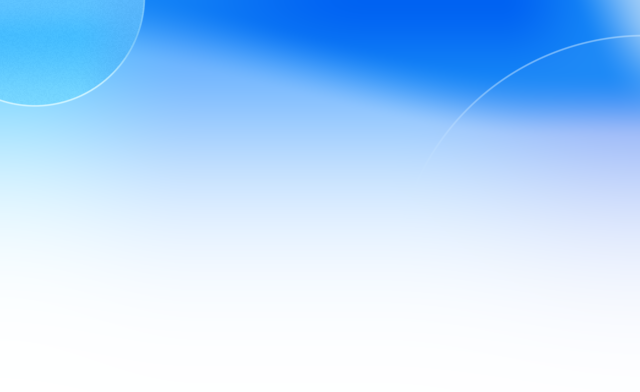
This background is drawn by a Shadertoy shader. Its source:

```glsl
#define LEFT_DISC vec3(0.089, -0.009, 0.281)
#define RIGHT_DISC vec3(1.645, 0.730, 0.641)
#define RIM_WIDTH 0.0018
#define GRAIN 0.025
#define DEEP_BLUE vec3(0.0, 0.385, 0.95)
#define AZURE vec3(0.08, 0.52, 0.965)
#define SKY vec3(0.27, 0.74, 1.0)
#define ICE vec3(0.47, 0.84, 1.0)
#define HAZE vec3(0.64, 0.81, 0.97)

float hash(vec2 p) {
    vec3 q = fract(p.xyx * 0.1031);
    q += dot(q, q.yzx + 33.33);
    return fract((q.x + q.y) * q.z);
}

float valueNoise(vec2 p) {
    vec2 cell = floor(p), f = fract(p);
    f = f * f * (3.0 - 2.0 * f);
    float low = mix(hash(cell), hash(cell + vec2(1, 0)), f.x);
    float high = mix(hash(cell + vec2(0, 1)), hash(cell + vec2(1, 1)), f.x);
    return mix(low, high, f.y);
}

float discDistance(vec2 p, vec3 disc) {
    return length(p - disc.xy) - disc.z;
}

// Thin line just inside a disc's edge
float rim(float dist, float pixel) {
    return 1.0 - smoothstep(0.0, RIM_WIDTH + pixel, abs(dist + RIM_WIDTH));
}

// Tinted fade from blue to white; depth runs downward from the top
vec3 paleFade(float u, float depth) {
    float right = smoothstep(0.6, 1.0, u);
    vec3 absorb = mix(vec3(1.0, 0.32, 0.0), vec3(1.0, 0.52, 0.01), smoothstep(0.0, 0.32, u));
    absorb = mix(absorb, vec3(1.0, 0.7, 0.07), right);
    float reach = mix(0.40, 0.43, smoothstep(0.0, 0.3, u)) + 0.03 * right;
    float t = depth / reach;
    return 1.0 - absorb * 0.66 * exp(-t * t);
}

// Saturated band along the top, thicker toward the right
vec3 addVividBand(vec3 color, float u, float depth) {
    float edge = 0.06 + 0.21 * smoothstep(0.1, 0.85, u);
    float mask = 1.0 - smoothstep(edge - 0.09, edge + 0.085, depth);
    mask *= smoothstep(0.07, 0.23, u);
    float core = smoothstep(0.18, 0.58, u) * (1.0 - smoothstep(0.78, 0.95, u));
    core *= 1.0 - smoothstep(0.0, 0.23, depth);
    return mix(color, mix(AZURE, DEEP_BLUE, core), mask);
}

void mainImage(out vec4 fragColor, in vec2 fragCoord) {
    float pixel = 1.0 / iResolution.y;
    float u = fragCoord.x / iResolution.x;
    vec2 p = vec2(fragCoord.x * pixel, 1.0 - fragCoord.y * pixel);

    // Backdrop and hazy right corner
    vec3 color = addVividBand(paleFade(u, p.y), u, p.y);
    float haze = smoothstep(0.89, 1.02, u - 0.25 * p.y);
    color = mix(color, HAZE, haze * (1.0 - smoothstep(0.05, 0.35, p.y)));

    // Large glass disc, its rim dissolving downward
    float dist = discDistance(p, RIGHT_DISC);
    float fade = 1.0 - smoothstep(0.15, 0.58, p.y);
    float inside = 1.0 - smoothstep(-pixel, pixel, dist);
    color = mix(color, vec3(1.0), 0.04 * inside * fade);
    color = mix(color, vec3(0.8, 0.91, 1.0), 0.5 * fade * rim(dist, pixel));

    // Small frosted disc with grain
    dist = discDistance(p, LEFT_DISC);
    inside = 1.0 - smoothstep(-pixel, pixel, dist);
    vec3 glass = mix(SKY, ICE, smoothstep(0.08, 0.28, p.y));
    glass = mix(glass, vec3(0.40, 0.77, 1.0), 0.7 * (1.0 - smoothstep(0.0, 0.1, p.y)));
    glass = mix(glass, vec3(0.34, 0.70, 0.98), 0.8 * smoothstep(0.18, 0.36, p.x));
    glass += GRAIN * (valueNoise(p * 320.0) - 0.5);
    color = mix(color, glass, inside);
    float rimLight = mix(0.25, 0.85, smoothstep(0.08, 0.25, p.y));
    color = mix(color, vec3(0.86, 0.97, 1.0), rimLight * rim(dist, pixel));

    fragColor = vec4(clamp(color, 0.0, 1.0), 1.0);
}
```
